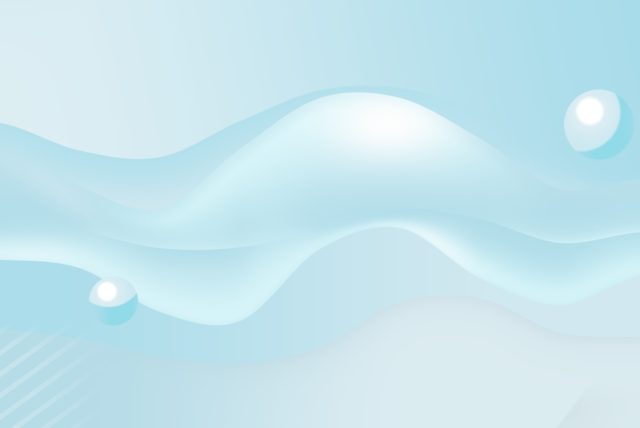
A WebGL 2 fragment shader for this background:

```glsl
#version 300 es
precision highp float;
uniform vec2 u_resolution;
out vec4 outColor;

#define PALE vec3(0.87, 0.935, 0.955)
#define SKY vec3(0.67, 0.865, 0.918)
#define MIST vec3(0.82, 0.91, 0.94)
#define DEEP vec3(0.69, 0.865, 0.912)
#define BODY vec3(0.73, 0.878, 0.922)
#define GLOW vec3(0.86, 0.972, 0.985)
#define AQUA vec3(0.57, 0.855, 0.91)
#define GLOW_STRENGTH 0.9
#define STRIPE_GAP 0.05
#define STRIPE_SLOPE 0.72

const float BACK[9] = float[](.713, .648, .633, .717, .789, .795, .742, .664, .61);
const float SWELL[9] = float[](.68, .566, .512, .652, .771, .771, .676, .559, .582);
const float SWELL_WIDTH[9] = float[](.02, .04, .055, .12, .17, .14, .10, .07, .05);
const float FOLD[9] = float[](.488, .461, .42, .422, .463, .512, .488, .432, .457);
const float RIBBON[9] = float[](.393, .373, .271, .25, .418, .467, .35, .287, .355);
const float RIBBON_WIDTH[9] = float[](.05, .06, .09, .11, .03, .018, .06, .08, .07);
const float FLOOR[9] = float[](.229, .209, .168, .15, .189, .293, .303, .223, .213);

// Smooth curve through nine evenly spaced heights
float curve(float k[9], float x) {
  float s = clamp(x / 1.5, 0.0, 0.9999) * 8.0;
  int i = int(s);
  float t = fract(s);
  float a = k[max(i - 1, 0)], b = k[i], c = k[i + 1], d = k[min(i + 2, 8)];
  return b + 0.5 * t * (c - a + t * (2.0 * a - 5.0 * b + 4.0 * c - d + t * (3.0 * (b - c) + d - a)));
}

// Approximate distance below a curve, negative above it
float depthBelow(float k[9], vec2 p) {
  float slope = (curve(k, p.x + 0.004) - curve(k, p.x - 0.004)) / 0.008;
  return (curve(k, p.x) - p.y) / sqrt(1.0 + slope * slope);
}

float bell(float v) { return exp(-v * v); }

// Glossy ball with a shaded crescent and a round highlight
vec3 ball(vec3 col, vec2 p, vec2 center, float radius, vec2 litCenter, float litRadius, float px) {
  vec2 q = (p - center) / radius;
  float shade = smoothstep(-0.05, 0.05, length(q - litCenter) - litRadius);
  vec3 lit = mix(PALE, SKY, 0.35 * smoothstep(0.2, 1.1, length(q + vec2(0.25, -0.35))));
  vec3 dark = mix(AQUA, SKY, smoothstep(0.3, 1.1, abs(q.x - 0.3)));
  vec3 surface = mix(lit, dark, shade);
  float shine = 1.0 - smoothstep(0.31, 0.46, length(q - vec2(-0.26, 0.38)));
  surface = mix(surface, vec3(1.0), shine);
  return mix(col, surface, smoothstep(px, -px, (length(q) - 1.0) * radius));
}

void main() {
  vec2 p = gl_FragCoord.xy / u_resolution * vec2(1.5, 1.0);
  float px = 0.9 / u_resolution.y;

  // Sky gradient
  float across = p.x + 0.22 * (p.y - 0.75);
  vec3 col = mix(PALE, SKY, smoothstep(-0.1, 1.75, across) * 1.08);
  col = mix(col, BODY, 0.25 * bell(length(p - vec2(0.0, 1.1)) / 0.15));

  // Back wave
  float d = depthBelow(BACK, p);
  float inner = smoothstep(0.0, 0.13, d);
  float cover = max(1.0 - smoothstep(0.95, 1.28, p.x), 0.7 * inner);
  col = mix(col, mix(DEEP + 0.015, MIST, inner * 0.9), cover * smoothstep(-px, px, d));

  // Large glowing swell
  d = depthBelow(SWELL, p);
  float mask = smoothstep(-px, px, d);
  cover = max(smoothstep(0.08, 0.3, p.x), smoothstep(0.0, 0.1, d));
  vec3 body = mix(BODY, DEEP, 0.7 * bell((p.y - 0.49) / 0.08));
  col = mix(col, body, cover * mask);
  float glow = bell(d / curve(SWELL_WIDTH, p.x)) * (0.55 + 0.45 * smoothstep(0.0, 0.04, d));
  glow *= smoothstep(0.14, 0.42, p.x) * (1.0 - smoothstep(0.95, 1.32, p.x));
  col = mix(col, GLOW, GLOW_STRENGTH * glow * mask);
  vec2 spot = (p - vec2(0.908, 0.71)) / vec2(0.16, 0.09);
  col = mix(col, vec3(1.0, 0.995, 0.995), 0.95 * bell(length(spot)) * mask);

  // Fold with a bright rim above its shaded side
  d = depthBelow(FOLD, p);
  float leftFold = smoothstep(0.15, 0.4, p.x) * (1.0 - smoothstep(0.5, 0.72, p.x));
  float rightFold = smoothstep(1.08, 1.35, p.x);
  float rim = exp(-max(-d, 0.0) / 0.02) * (0.45 * leftFold + 0.65 * rightFold);
  col = mix(col, GLOW, rim * smoothstep(px, -px, d));
  cover = max(leftFold, smoothstep(0.85, 1.05, p.x));
  cover = max(cover, smoothstep(0.0, 0.08, d));
  vec3 hollow = mix(DEEP, BODY, (1.0 - smoothstep(0.7, 0.9, p.x)) * smoothstep(0.0, 0.06, d));
  col = mix(col, hollow, cover * smoothstep(-px, px, d));

  // Ribbon glow above its lower edge, then the layer beneath
  d = depthBelow(RIBBON, p);
  float rise = max(-d, 0.0);
  glow = bell(rise / curve(RIBBON_WIDTH, p.x)) * (1.0 - 0.3 * exp(-rise / 0.012));
  col = mix(col, GLOW, GLOW_STRENGTH * glow);
  float crest = bell((p.x - 1.02) / 0.1) + 0.5 * bell((p.x - 0.08) / 0.12);
  col = mix(col, vec3(1.0), 0.6 * crest * glow);
  vec3 under = mix(SKY, MIST, smoothstep(0.0, 1.3, p.x));
  col = mix(col, under, smoothstep(-px, px, d));

  // Pale floor with a soft upper shadow and a corner fold
  d = depthBelow(FLOOR, p);
  vec3 ground = mix(BODY - 0.015, PALE - 0.01, smoothstep(0.15, 1.0, p.x));
  ground -= 0.045 * exp(-max(d, 0.0) / 0.035) * smoothstep(0.1, 0.9, p.x) * vec3(1.0, 0.9, 0.7);
  float corner = p.x - 1.305 - 0.76 * p.y;
  float cornerShade = smoothstep(-0.006, 0.006, corner) * exp(-max(corner, 0.0) / 0.12);
  ground -= 0.035 * cornerShade * (1.0 - smoothstep(0.03, 0.13, p.y));
  col = mix(col, ground, smoothstep(-px, px, d));

  // Diagonal stripes fading from the lower left
  float band = abs(fract((p.y - STRIPE_SLOPE * p.x) / STRIPE_GAP) - 0.5);
  float stripe = 1.0 - smoothstep(0.11, 0.17, band);
  stripe *= (1.0 - smoothstep(0.04, 0.27, p.x)) * (1.0 - smoothstep(0.17, 0.27, p.y));
  col = mix(col, PALE, 0.4 * stripe);

  // Floating balls
  col = ball(col, p, vec2(1.404, 0.709), 0.082, vec2(-0.5, 0.35), 1.11, px);
  col = ball(col, p, vec2(0.266, 0.297), 0.0575, vec2(-0.2, 1.2), 1.45, px);

  outColor = vec4(col, 1.0);
}
```
